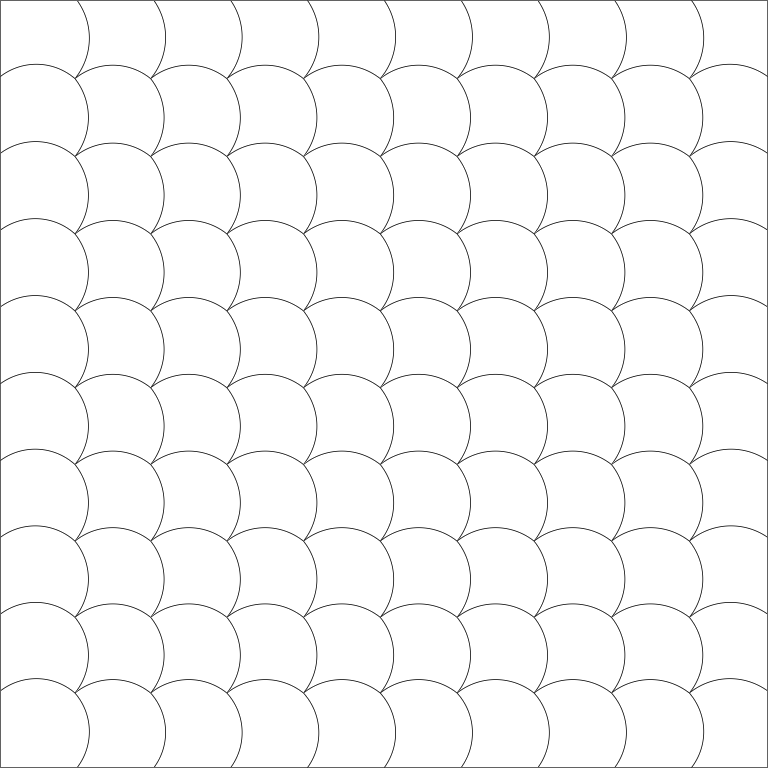
A Shadertoy shader for this pattern:

```glsl
#define COUNT 10.0        // scales across and down
#define BULGE 0.0175      // height of each arc above its chord
#define DRIFT 0.0049      // pull of the inner joints to the lower left
#define LINE_WIDTH 0.001
#define BORDER_WIDTH 0.0008
#define PAPER vec3(1.0)
#define INK vec3(0.0)

// Joint of the grid; those on the canvas edge stay evenly spaced
vec2 joint(vec2 index) {
    vec2 u = abs(2.0 * index / COUNT - 1.0);
    float inside = step(max(u.x, u.y), 0.999);
    return index / COUNT - DRIFT * inside * (1.0 - u * u * u);
}

// Distance to the circular arc from a to b, bulging to the left of a->b
float arcDistance(vec2 p, vec2 a, vec2 b) {
    float halfChord = 0.5 * length(b - a);
    vec2 along = normalize(b - a);
    vec2 normal = vec2(-along.y, along.x);
    float radius = (halfChord * halfChord + BULGE * BULGE) / (2.0 * BULGE);
    float depth = radius - BULGE;
    vec2 q = p - 0.5 * (a + b) + normal * depth;
    q = vec2(abs(dot(q, along)), dot(q, normal));
    return q.x * depth <= q.y * halfChord
        ? abs(length(q) - radius)
        : length(q - vec2(halfChord, depth));
}

// Share of a pixel covered by a thin stroke at distance d
float strokeCoverage(float d, float width, float pixel) {
    float x = d / pixel;
    float h = 0.5 * width / pixel;
    return max(0.0, min(x + h, 0.5) - max(x - h, -0.5));
}

// Nearest top or right arc among the neighbouring cells
float scaleDistance(vec2 p) {
    vec2 cell = floor(p * COUNT);
    float d = 1.0;
    for (int y = -1; y <= 1; y++) {
        for (int x = -1; x <= 1; x++) {
            vec2 index = cell + vec2(x, y);
            vec2 corner = joint(index);
            if (index.y > 0.5)
                d = min(d, arcDistance(p, corner, joint(index + vec2(1, 0))));
            if (index.x > 0.5)
                d = min(d, arcDistance(p, joint(index + vec2(0, 1)), corner));
        }
    }
    return d;
}

void mainImage(out vec4 fragColor, in vec2 fragCoord) {
    vec2 p = fragCoord / iResolution.xy;
    float pixel = 1.0 / iResolution.y;

    float ink = strokeCoverage(scaleDistance(p), LINE_WIDTH, pixel);

    // Frame just inside the canvas edge
    vec2 edge = min(p, 1.0 - p);
    float frame = (BORDER_WIDTH - min(edge.x, edge.y)) / pixel + 0.5;
    ink = max(ink, clamp(frame, 0.0, 1.0));

    fragColor = vec4(mix(PAPER, INK, ink), 1.0);
}
```
